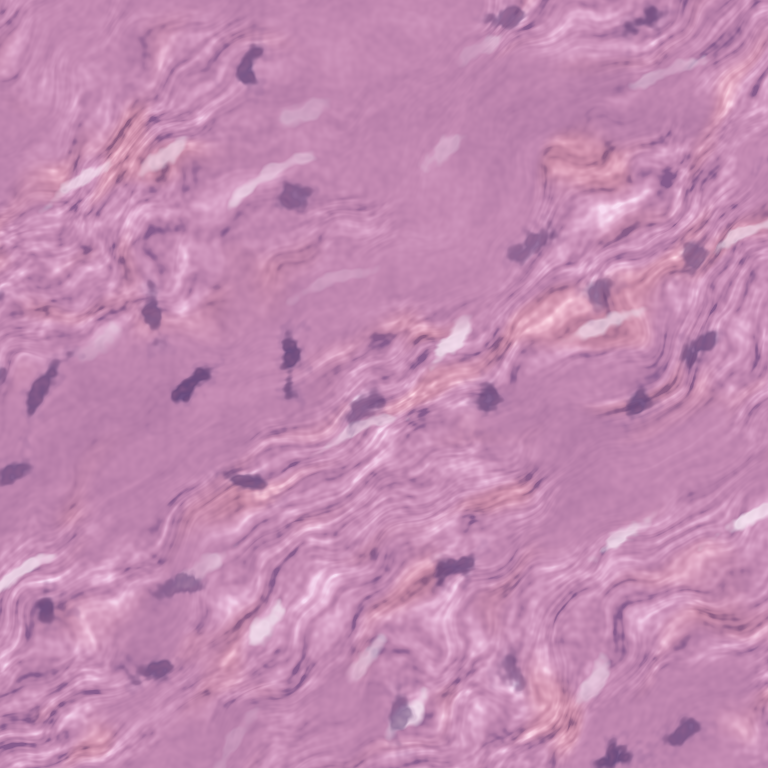
A three.js fragment shader for this texture:

```glsl
// Stained fibrous tissue: smooth mauve bands between wavy, streaky pink fibres,
// with pale tapered gaps and mottled violet nuclei. Stretched, warped gradient
// noise makes the fibres; jittered grids scatter the gaps and nuclei.
varying vec2 vUv;

vec2 hash2(vec2 p) {
  vec3 h = fract(p.xyx * vec3(0.1031, 0.1030, 0.0973));
  h += dot(h, h.yzx + 33.33);
  return fract((h.xx + h.yz) * h.zy);
}

mat2 rotation(float a) {
  return mat2(cos(a), -sin(a), sin(a), cos(a));
}

float gradientDot(vec2 cell, vec2 offset) {
  float a = 6.2832 * hash2(cell + 71.0).x;
  return dot(vec2(cos(a), sin(a)), offset);
}

float gradientNoise(vec2 p) {
  vec2 i = floor(p), f = fract(p);
  vec2 u = f * f * f * (f * (f * 6.0 - 15.0) + 10.0);
  vec2 e = vec2(1.0, 0.0);
  return mix(mix(gradientDot(i, f), gradientDot(i + e, f - e), u.x),
             mix(gradientDot(i + e.yx, f - e.yx), gradientDot(i + 1.0, f - 1.0), u.x), u.y);
}

float fbm(vec2 p) {
  float sum = 0.0, amp = 1.0;
  for (int i = 0; i < 3; i++) {
    sum += amp * gradientNoise(p);
    p = rotation(0.15) * p * 2.03 + 17.3;
    amp *= 0.5;
  }
  return sum;
}

// Coverage of scattered, roughly elliptic bodies lying near the fibre direction
float scatter(vec2 p, float grid, float seed, float share, vec2 size, float spread, float wobble) {
  vec2 home = floor(p * grid);
  float cover = 0.0;
  for (int y = -1; y <= 1; y++) {
    for (int x = -1; x <= 1; x++) {
      vec2 cell = home + vec2(x, y);
      vec2 pick = hash2(cell + seed);
      vec2 look = hash2(cell + seed + 31.0);
      vec2 centre = (cell + 0.1 + 0.8 * hash2(cell + seed + 63.0)) / grid;
      vec2 d = rotation(0.7 + spread * (look.x - 0.5)) * (p - centre);
      d.y += 6.0 * (look.y - 0.5) * d.x * d.x;
      vec2 radii = size * mix(vec2(0.65, 1.3), vec2(1.3, 0.75), look.y);
      float body = 1.0 - smoothstep(0.55, 1.25, length(d / radii) + wobble);
      cover = max(cover, body * step(pick.x, share) * mix(0.55, 1.0, pick.y));
    }
  }
  return cover;
}

// Stain colours from violet shade (-2) through mauve (0) to near white (3)
vec3 stain(float tone) {
  vec3 c = mix(vec3(0.54, 0.36, 0.56), vec3(0.70, 0.48, 0.65), clamp(tone + 2.0, 0.0, 1.0));
  c = mix(c, vec3(0.77, 0.54, 0.70), clamp(tone + 1.0, 0.0, 1.0));
  c = mix(c, vec3(0.83, 0.61, 0.76), clamp(tone, 0.0, 1.0));
  c = mix(c, vec3(0.90, 0.71, 0.84), clamp(tone - 1.0, 0.0, 1.0));
  return mix(c, vec3(0.97, 0.86, 0.95), clamp(tone - 2.0, 0.0, 1.0));
}

void main() {
  // Fibre coordinates: x along, y across, bent by slow and fine waves
  vec2 p = vUv;
  vec2 bend = vec2(fbm(p * 2.5 + 4.0), fbm(p * 2.5 + 29.0));
  vec2 ripple = vec2(gradientNoise(p * 17.0), gradientNoise(p * 17.0 + 53.0));
  vec2 along = rotation(0.62) * (p + 0.11 * bend);
  vec2 wavy = along + 0.022 * ripple;

  // Loose fibrous zones alternate with smooth dense bands
  float loose = smoothstep(-0.17, 0.2, fbm(along * vec2(2.6, 5.0) + 8.0) + 0.04);
  float streaks = fbm(wavy * vec2(15.0, 46.0));
  float strands = 1.0 - abs(gradientNoise(wavy * vec2(9.0, 30.0) + 40.0)) * 4.0;
  float grain = gradientNoise(p * 95.0) + 0.6 * gradientNoise(wavy * vec2(60.0, 130.0));

  float tone = -0.3 + 0.7 * fbm(along * vec2(4.0, 9.0)) + 0.5 * streaks + 0.45 * grain;
  tone += loose * (0.5 + 2.7 * streaks + 0.7 * grain);
  tone -= 0.45 * loose * smoothstep(0.5, 1.0, strands);
  vec3 color = stain(tone);

  // Salmon tint on some of the loose fibres
  float warmth = smoothstep(0.0, 0.4, gradientNoise(wavy * vec2(7.0, 16.0) + 90.0));
  color += loose * warmth * vec3(0.03, 0.01, -0.035);

  // Pale gaps between fibres
  float rough = 0.9 * gradientNoise(p * 34.0 + 11.0) + 0.35 * grain;
  float gaps = scatter(p + 0.02 * bend, 6.0, 5.0, 0.42, vec2(0.045, 0.010), 0.8, rough);
  color = mix(color, vec3(0.95, 0.87, 0.93) + 0.03 * grain, gaps * (0.35 + 0.6 * loose));

  // Nuclei: a faint violet surround and a mottled dark core
  float halo = scatter(p, 7.0, 140.0, 0.62, vec2(0.038, 0.021), 2.0, rough * 1.5);
  float core = scatter(p, 7.0, 140.0, 0.62, vec2(0.027, 0.013), 2.0, rough * 1.3);
  color = mix(color, vec3(0.62, 0.43, 0.62), 0.4 * halo);
  vec3 nucleus = vec3(0.40, 0.27, 0.47) + 0.09 * grain;
  color = mix(color, nucleus, core * clamp(0.85 + 0.5 * grain, 0.0, 1.0));

  gl_FragColor = vec4(color, 1.0);
}
```
